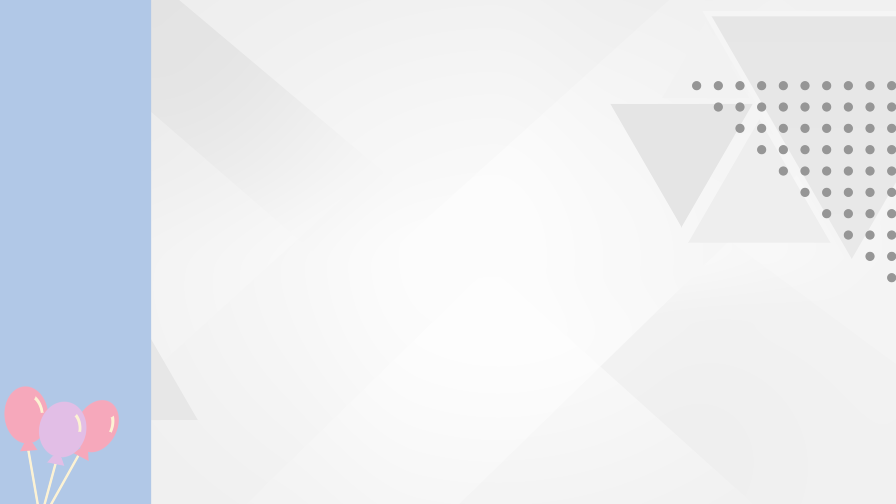
A WebGL 2 fragment shader for this background:

```glsl
#version 300 es
precision highp float;
// Pale faceted backdrop with triangles, a dot wedge and a blue balloon side panel.
uniform vec2 u_resolution;
out vec4 outColor;

// Layout units: the canvas is 16 wide and 9 high.
const float CANVAS_HEIGHT = 9.0;
const float PANEL_EDGE = 2.70;
const vec2 GLOW_CENTER = vec2(8.9, 4.4);
const vec2 DOT_ORIGIN = vec2(12.44, 7.47);
const vec2 DOT_STEP = vec2(0.387, 0.381);
const float DOT_RADIUS = 0.082;
const float STRING_WIDTH = 0.022;
const vec3 PANEL_BLUE = vec3(0.695, 0.785, 0.905);
const vec3 DOT_GRAY = vec3(0.59);
const vec3 PINK = vec3(0.965, 0.66, 0.735);
const vec3 LILAC = vec3(0.885, 0.745, 0.90);
const vec3 CREAM = vec3(0.99, 0.95, 0.83);

float pixel;

float fill(float d) { return 1.0 - smoothstep(-0.6 * pixel, 0.6 * pixel, d); }

// Coverage of the half plane on the left of the direction a to b.
float leftOf(vec2 p, vec2 a, vec2 b) {
    vec2 d = normalize(b - a);
    return fill(d.y * (p.x - a.x) - d.x * (p.y - a.y));
}

// Equilateral triangle with inradius r; up is 1 or -1.
float triangle(vec2 p, vec2 center, float r, float up) {
    vec2 q = (p - center) * vec2(1.0, up);
    return max(-q.y, abs(q.x) * 0.866 + q.y * 0.5) - r;
}

float segment(vec2 p, vec2 a, vec2 b) {
    vec2 d = b - a;
    return length(p - a - d * clamp(dot(p - a, d) / dot(d, d), 0.0, 1.0));
}

// Soft gray facets, returned as a single lightness.
float facets(vec2 p) {
    float glow = length((p - GLOW_CENTER) * vec2(0.8, 1.0));
    float shade = mix(0.99, 0.945, smoothstep(0.3, 7.0, glow));

    // Upper left band and the long rising diagonals.
    float below = 1.0 - leftOf(p, vec2(3.2, 9.0), vec2(7.3, 5.55));
    float above = leftOf(p, vec2(2.7, 7.0), vec2(5.3, 4.75));
    float fade = 1.0 - smoothstep(0.5, 4.8, distance(p, vec2(3.4, 8.4)));
    shade -= below * (0.012 + 0.03 * above) * fade;
    shade -= 0.012 * (1.0 - leftOf(p, vec2(11.95, 9.0), vec2(7.4, 4.9)))
           * smoothstep(4.2, 6.2, p.y);
    shade += 0.007 * leftOf(p, vec2(8.7, 4.2), vec2(4.4, 0.0))
           * (1.0 - smoothstep(2.8, 4.2, p.y));
    shade -= 0.006 * leftOf(p, vec2(6.65, 5.94), vec2(2.7, 2.35))
           * (1.0 - smoothstep(5.0, 7.5, p.x));

    // Lower right wedge, split by a falling diagonal.
    float wedge = 1.0 - leftOf(p, vec2(8.2, 0.0), vec2(12.1, 3.8));
    float upper = leftOf(p, vec2(9.0, 4.0), vec2(13.45, 0.0));
    float reach = 1.0 - smoothstep(0.5, 5.0, distance(p, vec2(11.2, 2.3)));
    shade -= wedge * mix(0.012, 0.03 * reach + 0.006, upper)
           * (1.0 - smoothstep(3.2, 4.6, p.y));
    shade -= 0.008 * upper * (1.0 - wedge) * smoothstep(8.8, 11.0, p.x);
    shade += 0.008 * leftOf(p, vec2(13.3, 4.5), vec2(16.0, 2.5))
           * smoothstep(12.5, 14.0, p.x);

    // Triangles, from the faintest to the strongest.
    shade = mix(shade, 0.95, fill(triangle(p, vec2(12.6, 7.7), 0.45, 1.0)));
    shade = mix(shade, 0.932, fill(triangle(p, vec2(13.56, 5.40), 0.733, 1.0)));
    vec2 large = vec2(15.21, 7.264);
    shade = mix(shade, 0.96, fill(triangle(p, large, 1.54, -1.0)));
    shade = mix(shade, mix(0.925, 0.902, p.y / 9.0), fill(triangle(p, large, 1.444, -1.0)));
    shade = mix(shade, 0.897, fill(triangle(p, vec2(12.17, 6.41), 0.733, -1.0)));
    shade = mix(shade, 0.905, fill(triangle(p, vec2(2.7, 1.98), 0.48, 1.0)));
    return shade;
}

// Each row of dots starts one column further right.
float dots(vec2 p) {
    vec2 cell = round((p - DOT_ORIGIN) * vec2(1.0, -1.0) / DOT_STEP);
    vec2 center = DOT_ORIGIN + cell * DOT_STEP * vec2(1.0, -1.0);
    float inside = step(0.0, cell.y) * step(cell.y, cell.x) * step(cell.x, 9.0);
    return inside * fill(length(p - center) - DOT_RADIUS);
}

// Tilted oval with a knot and a curved highlight.
void balloon(inout vec3 color, vec2 p, vec2 center, vec2 radii, float tilt, vec3 tint) {
    float c = cos(tilt), s = sin(tilt);
    vec2 q = mat2(c, -s, s, c) * (p - center);
    float body = (length(q / radii) - 1.0) * radii.x;
    float knot = triangle(q, vec2(0.0, -radii.y - 0.04), 0.065, 1.0) - 0.025;
    color = mix(color, tint, fill(min(body, knot)));
    float arc = abs(length(q / (radii * 0.73)) - 1.0) * radii.x * 0.73;
    float span = abs(atan(q.y, q.x) - 0.55) - 0.48;
    color = mix(color, CREAM, fill(max(arc - 0.025, span * 0.3)));
}

void main() {
    vec2 p = gl_FragCoord.xy / u_resolution.y * CANVAS_HEIGHT;
    pixel = CANVAS_HEIGHT / u_resolution.y;

    vec3 color = vec3(facets(p));
    color = mix(color, DOT_GRAY, dots(p));
    color = mix(color, PANEL_BLUE, fill(p.x - PANEL_EDGE));

    // Strings, then balloons from back to front.
    float strings = segment(p, vec2(0.50, 1.0), vec2(0.69, -0.1));
    strings = min(strings, segment(p, vec2(1.00, 0.75), vec2(0.77, -0.1)));
    strings = min(strings, segment(p, vec2(1.39, 0.85), vec2(0.86, -0.1)));
    color = mix(color, CREAM, fill(strings - STRING_WIDTH));
    balloon(color, p, vec2(0.47, 1.59), vec2(0.39, 0.51), 0.07, PINK);
    balloon(color, p, vec2(1.73, 1.39), vec2(0.36, 0.49), -0.48, PINK);
    balloon(color, p, vec2(1.12, 1.33), vec2(0.42, 0.50), -0.2, LILAC);
    outColor = vec4(color, 1.0);
}
```
